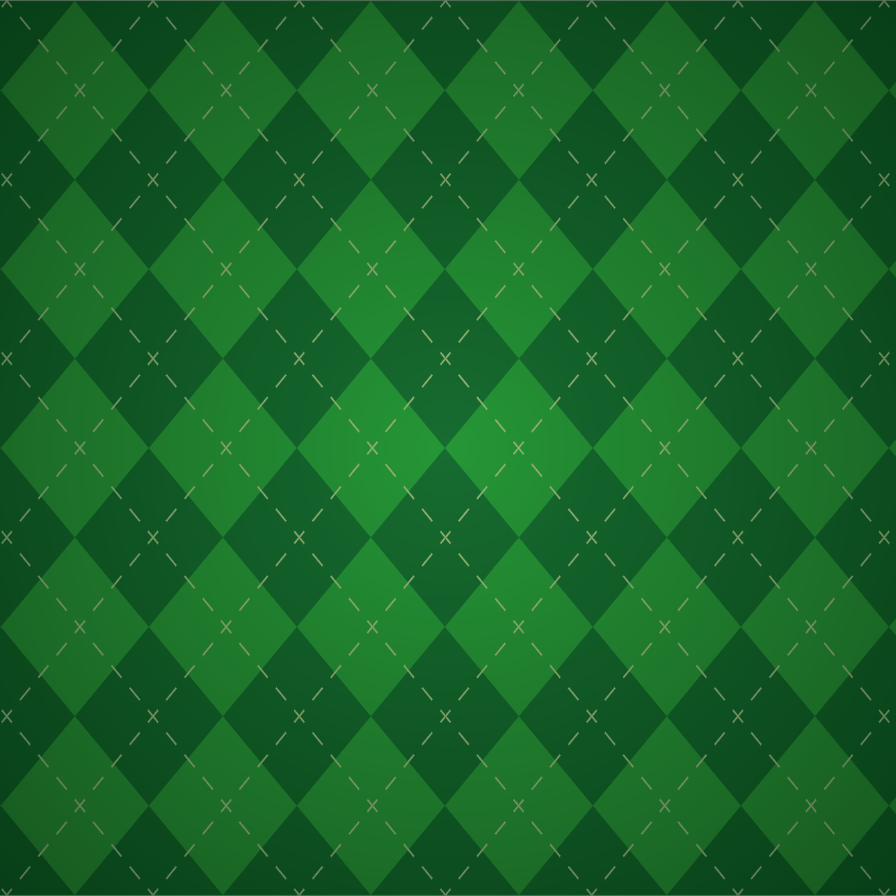
Give the GLSL for this pattern, as a three.js fragment shader.

```glsl
// Green argyle knit: six by five light diamonds on a dark ground, crossed by
// dashed diagonal stitches. Diamonds and dashes are distance functions on
// repeated cells; every colour fades radially from the centre to the corners.

varying vec2 vUv;

const vec2 DIAMOND_PITCH = vec2(0.1652, 0.1996);
const vec2 DIAMOND_CENTER = vec2(0.4139, 0.5);
const vec2 STITCH_STEP = vec2(0.0816, 0.0998); // one crossing to the next
const vec2 STITCH_CENTER = vec2(0.5788, 0.5);
const float DASHES_PER_STEP = 4.0;
const float DASH_FILL = 0.55;
const float THREAD_WIDTH = 0.002;
const float HEM_WIDTH = 0.0012;

// Signed offset to the nearest multiple of period.
float nearest(float x, float period) {
  return (fract(x / period + 0.5) - 0.5) * period;
}

// Antialiased coverage of the inside of a signed distance.
float coverage(float dist, float pixel) {
  return clamp(0.5 - dist / pixel, 0.0, 1.0);
}

// Distance to the edge of the nearest repeated diamond.
float diamondDistance(vec2 p, vec2 pitch) {
  vec2 cell = abs(fract(p / pitch + 0.5) - 0.5);
  return (cell.x + cell.y - 0.5) / length(1.0 / pitch);
}

// Distance to dashes on the rising diagonals of a lattice.
float dashDistance(vec2 p, vec2 cellStep, float width) {
  vec2 q = p / cellStep;
  float across = abs(nearest(q.x - q.y, 2.0)) / length(1.0 / cellStep);
  float spacing = 1.0 / DASHES_PER_STEP;
  float along = abs(nearest(0.5 * (q.x + q.y), spacing));
  float overrun = (along - 0.5 * DASH_FILL * spacing) * length(cellStep);
  return max(across - 0.5 * width, overrun);
}

// Radial shading from the middle of the cloth to its corners.
vec3 shade(vec3 middle, vec3 corner, float radius) {
  return mix(middle, corner, clamp(radius / 0.7071, 0.0, 1.0));
}

void main() {
  float pixel = max(fwidth(vUv.y), 0.00001);
  float radius = length(vUv - 0.5);

  vec3 darkGreen = shade(vec3(0.09, 0.425, 0.19), vec3(0.03, 0.243, 0.09), radius);
  vec3 lightGreen = shade(vec3(0.145, 0.59, 0.215), vec3(0.09, 0.345, 0.123), radius);
  vec3 thread = shade(vec3(0.58, 0.71, 0.45), vec3(0.34, 0.45, 0.31), radius);

  // Diamonds
  float diamond = diamondDistance(vUv - DIAMOND_CENTER, DIAMOND_PITCH);
  vec3 color = mix(darkGreen, lightGreen, coverage(diamond, pixel));

  // Stitches along both diagonals
  vec2 p = vUv - STITCH_CENTER;
  float rising = dashDistance(p, STITCH_STEP, THREAD_WIDTH);
  float falling = dashDistance(vec2(-p.x, p.y), STITCH_STEP, THREAD_WIDTH);
  color = mix(color, thread, coverage(min(rising, falling), pixel));

  // Pale hairline along the top and bottom edges
  float hem = min(vUv.y, 1.0 - vUv.y) - HEM_WIDTH;
  color = mix(color, vec3(0.40, 0.47, 0.41), 0.7 * coverage(hem, pixel));

  gl_FragColor = vec4(color, 1.0);
}
```
